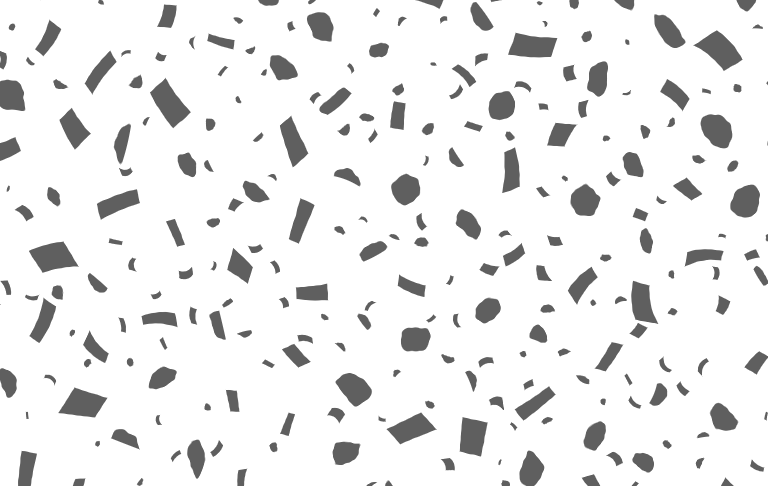
Write a Shadertoy shader that draws this pattern.

```glsl
const vec3  PAPER = vec3(1.0);
const vec3  STONE = vec3(0.373);
const float TAU = 6.28319;
const float GAP = 0.008;          // clearance between splinters and chips
const float KEEP = 0.96;          // share of occupied cells
const float QUAD_SHARE = 0.46;    // cut slabs
const float DOME_SHARE = 0.2;     // pebbles broken along one side
const float ROUGHNESS = 0.09;     // edge wobble relative to chip size
const int   FACETS = 7;

// Lengths are fractions of the canvas height.
struct Layer { float cell, jitter, minSize, maxSize, bend, tilt, seed; };
const Layer CHIPS     = Layer(0.135, 0.18, 0.021, 0.046, 0.15, 0.42, 3.0);
const Layer SPLINTERS = Layer(0.081, 0.28, 0.007, 0.017, 0.40, 1.13, 17.0);

struct Site { vec2 offset; float size; vec2 id; float present; };

vec4 hash4(vec2 p, float seed) {
    vec4 q = fract(vec4(p.xyx, seed + 0.37) * vec4(0.1031, 0.1030, 0.0973, 0.1099));
    q += dot(q, q.wzxy + 33.33);
    return fract((q.xxyz + q.yzzw) * q.zywx);
}

mat2 rotation(float a) {
    float c = cos(a), s = sin(a);
    return mat2(c, s, -s, c);
}

float gradientDot(vec2 cell, vec2 f) {
    float a = TAU * hash4(cell, 71.0).x;
    return dot(vec2(cos(a), sin(a)), f);
}

float gradientNoise(vec2 p) {
    vec2 i = floor(p), f = p - i;
    vec2 u = f * f * f * (f * (f * 6.0 - 15.0) + 10.0);
    vec2 e = vec2(1.0, 0.0);
    return mix(mix(gradientDot(i, f), gradientDot(i + e, f - e), u.x),
               mix(gradientDot(i + e.yx, f - e.yx), gradientDot(i + e.xx, f - e.xx), u.x), u.y);
}

float smoothMax(float a, float b, float k) {
    float h = max(k - abs(a - b), 0.0) / k;
    return max(a, b) + 0.25 * h * h * k;
}

// Slab with sheared ends and a slight taper
float slab(vec2 q, float size, vec4 h) {
    float halfWidth = size * mix(0.3, 0.75, h.x * h.x);
    q.x += (h.y - 0.5) * 0.9 * q.y;
    float taper = 1.0 + (h.z - 0.5) * 0.4 * q.x / size;
    return max(abs(q.x) - size, abs(q.y) - halfWidth * taper);
}

// Stretched polygon with softened corners
float pebble(vec2 q, float size, vec4 h, vec2 id, float seed) {
    vec2 radii = size * vec2(0.94, mix(0.48, 0.82, h.x));
    float d = -size;
    for (int k = 0; k < FACETS; k++) {
        vec4 r = hash4(id, seed + 5.0 + float(k) * 2.7);
        float a = TAU * (float(k) + 0.7 * r.x) / float(FACETS);
        vec2 n = vec2(cos(a), sin(a)) / radii;
        d = smoothMax(d, (dot(q, n) - mix(0.74, 1.0, r.y)) / length(n), 0.25 * radii.y);
    }
    return d;
}

float chip(Site s, Layer layer) {
    vec4 kind = hash4(s.id, layer.seed + 101.0);
    vec4 form = hash4(s.id, layer.seed + 202.0);
    vec2 q = rotation(TAU * kind.x) * s.offset;
    q.y += (kind.y - 0.5) * 2.0 * layer.bend * q.x * q.x / s.size;
    float wobble = gradientNoise(q / s.size * 2.6 + s.id * 7.31);

    if (kind.z < QUAD_SHARE)
        return slab(q, s.size, form) + 0.4 * ROUGHNESS * s.size * wobble;
    float d = pebble(q, s.size, form, s.id, layer.seed);
    d += ROUGHNESS * s.size * wobble;
    if (kind.z > 1.0 - DOME_SHARE)
        d = max(d, -q.y - s.size * mix(0.05, 0.25, form.w));
    return d;
}

// Tilted rows, each slid by its own amount, with one jittered site per cell
Site siteNear(vec2 p, Layer layer, int index) {
    vec2 g = rotation(layer.tilt) * p / layer.cell;
    float row = floor(g.y) + float(index / 3 - 1);
    float slide = hash4(vec2(row, 9.0), layer.seed + 50.0).x;
    float column = floor(g.x - slide) + float(index % 3 - 1);
    vec2 id = vec2(column, row) + 40.0;
    vec4 h = hash4(id, layer.seed);
    vec2 centre = vec2(column + slide, row) + 0.5 + (h.xy - 0.5) * 2.0 * layer.jitter;
    float size = mix(layer.minSize, layer.maxSize, h.z);
    return Site((g - centre) * layer.cell, size, id, step(h.w, KEEP));
}

float chipField(vec2 p) {
    float d = 1.0;
    for (int i = 0; i < 9; i++) {
        Site s = siteNear(p, CHIPS, i);
        if (s.present > 0.5) d = min(d, chip(s, CHIPS));
    }
    return d;
}

// Splinters only settle in the free space between chips
float splinterField(vec2 p) {
    float d = 1.0;
    for (int i = 0; i < 9; i++) {
        Site s = siteNear(p, SPLINTERS, i);
        if (s.present < 0.5 || length(s.offset) > 1.6 * s.size) continue;
        vec2 centre = p - s.offset * rotation(SPLINTERS.tilt);
        if (chipField(centre) > s.size + GAP) d = min(d, chip(s, SPLINTERS));
    }
    return d;
}

void mainImage(out vec4 fragColor, in vec2 fragCoord) {
    vec2 p = fragCoord / iResolution.y;
    float d = min(chipField(p), splinterField(p));
    float cover = clamp(0.5 - d * iResolution.y, 0.0, 1.0);
    fragColor = vec4(mix(PAPER, STONE, cover), 1.0);
}
```
